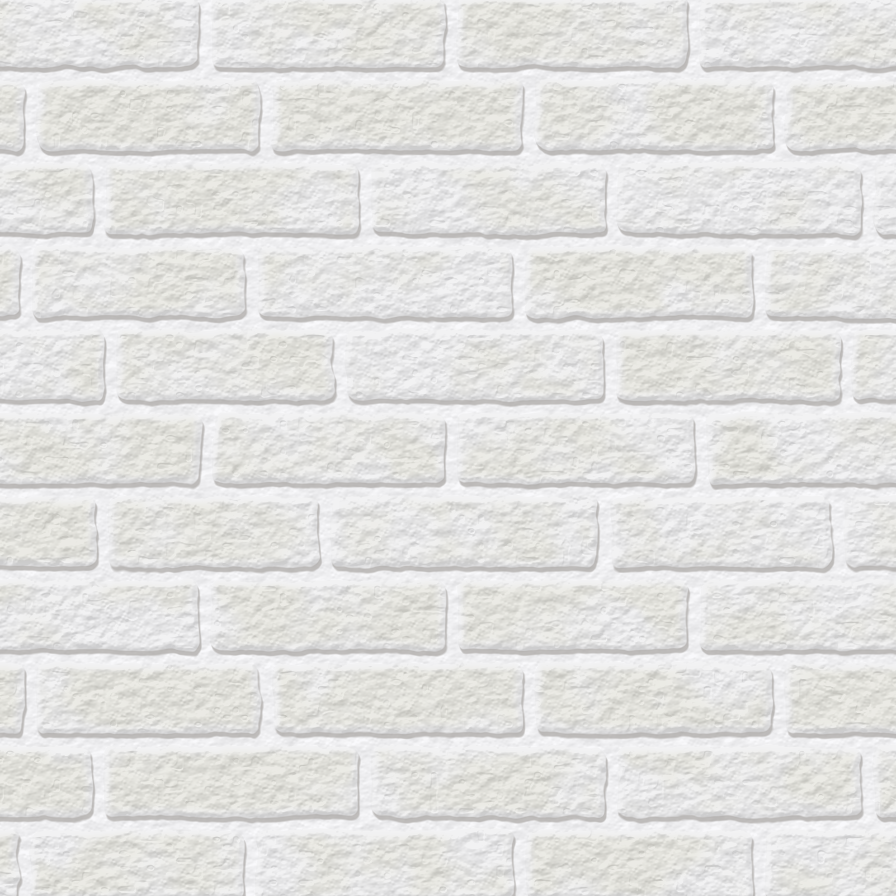
Reproduce this texture procedurally as a Shadertoy shader.

```glsl
// White-washed brick wall: staggered courses of rough pale bricks in light mortar.

const float COURSE_HEIGHT = 0.09303;   // one brick plus its bed joint
const float BRICK_PITCH   = 0.2813;    // mean brick length plus its head joint
const float FIRST_JOINT   = 0.0814;    // depth of the first bed joint below the top
const float HALF_JOINT    = 0.0073;
const float CORNER_RADIUS = 0.0095;
const float LENGTH_JITTER = 0.13;      // joint displacement, in brick pitches
const float EDGE_WOBBLE   = 0.0075;
const float BEVEL_WIDTH   = 0.007;
const float BEVEL_HEIGHT  = 0.22;
const float GRAIN_STRENGTH = 0.62;
const float RELIEF_STEP   = 0.0016;
const vec2  LIGHT_DIR     = vec2(-0.35, 0.94);
const vec2  SHADOW_SHIFT  = vec2(-0.0022, 0.0054);

const vec3 MORTAR     = vec3(0.935, 0.935, 0.943);
const vec3 BRICK_COOL = vec3(0.905, 0.905, 0.910);
const vec3 BRICK_WARM = vec3(0.878, 0.876, 0.853);
const vec3 SHADOW     = vec3(0.725, 0.715, 0.708);

// Stagger of each course, in brick pitches; the bond repeats every seven courses.
const int BOND = 7;
const float STAGGER[BOND] = float[](0.80, 0.09, 0.41, 0.054, 0.39, 0.83, 0.35);

float hash(vec2 p) {
    vec3 q = fract(vec3(p.xyx) * 0.1031);
    q += dot(q, q.yzx + 33.33);
    return fract((q.x + q.y) * q.z);
}

float noise(vec2 p) {
    vec2 i = floor(p), f = fract(p);
    f = f * f * (3.0 - 2.0 * f);
    return mix(mix(hash(i), hash(i + vec2(1, 0)), f.x),
               mix(hash(i + vec2(0, 1)), hash(i + vec2(1, 1)), f.x), f.y);
}

float fbm(vec2 p) {
    float sum = 0.0, amplitude = 0.5;
    for (int i = 0; i < 3; i++) {
        sum += amplitude * noise(p);
        p = mat2(1.6, 1.2, -1.2, 1.6) * p + 17.3;
        amplitude *= 0.5;
    }
    return sum / 0.875;
}

// Position of a head joint along its course, in brick pitches.
float headJoint(float index, float course) {
    return index + LENGTH_JITTER * (hash(vec2(index + 31.0, course * 7.0 + 5.0)) - 0.5);
}

// Signed distance to the nearest brick outline; also returns the brick's cell.
float brickDistance(vec2 p, out vec2 cell) {
    p += EDGE_WOBBLE * (vec2(fbm(p * 42.0), fbm(p * 42.0 + 71.0)) - 0.5);

    float depth = (1.0 - p.y - FIRST_JOINT) / COURSE_HEIGHT + 1.0;
    float course = mod(floor(depth), float(BOND));
    float along = p.x / BRICK_PITCH - STAGGER[int(course)];

    float index = floor(along);
    if (along < headJoint(index, course)) index -= 1.0;
    else if (along >= headJoint(index + 1.0, course)) index += 1.0;
    float left = headJoint(index, course);
    float right = headJoint(index + 1.0, course);
    cell = vec2(index, course);

    vec2 local = vec2((along - 0.5 * (left + right)) * BRICK_PITCH,
                      (fract(depth) - 0.5) * COURSE_HEIGHT);
    vec2 halfSize = 0.5 * vec2((right - left) * BRICK_PITCH, COURSE_HEIGHT) - HALF_JOINT;
    vec2 q = abs(local) - halfSize + CORNER_RADIUS;
    return length(max(q, 0.0)) + min(max(q.x, q.y), 0.0) - CORNER_RADIUS;
}

// Surface height: bevelled brick, stony grain and scattered pits.
float relief(vec2 p, float d) {
    float body = smoothstep(0.0015, -BEVEL_WIDTH, d);
    float grain = fbm(p * vec2(80.0, 95.0));
    float pits = smoothstep(0.70, 0.88, noise(p * vec2(95.0, 125.0) + 40.0));
    return BEVEL_HEIGHT * body + grain * mix(0.55, 1.0, body) - 0.16 * pits * body;
}

void mainImage(out vec4 fragColor, in vec2 fragCoord) {
    vec2 p = fragCoord / iResolution.y;
    float pixel = 1.0 / iResolution.y;

    vec2 cell, unusedCell;
    float d = brickDistance(p, cell);
    float face = smoothstep(pixel, -pixel, d);

    // Blotchy warm stain, washed out towards the brick edges
    float stain = fbm(p * 17.0) + 0.3 * (hash(cell + 11.0) - 0.5);
    stain = smoothstep(0.25, 0.68, stain) * smoothstep(0.0, 0.014, -d);
    vec3 brick = mix(BRICK_COOL, BRICK_WARM, stain);
    vec3 color = mix(MORTAR, brick, face);

    // Shadow cast on the mortar below and right of each brick
    float caster = brickDistance(p + SHADOW_SHIFT, unusedCell);
    float shadow = smoothstep(0.0014, -0.0014, caster) * (1.0 - face);
    color = mix(color, SHADOW, 0.92 * shadow);

    // Relief lighting from the upper left
    vec2 toLight = p + LIGHT_DIR * RELIEF_STEP;
    float slope = relief(p, d) - relief(toLight, brickDistance(toLight, unusedCell));
    color += GRAIN_STRENGTH * clamp(slope, -0.16, 0.07) * (1.0 - 0.7 * shadow);

    fragColor = vec4(clamp(color, 0.0, 1.0), 1.0);
}
```
